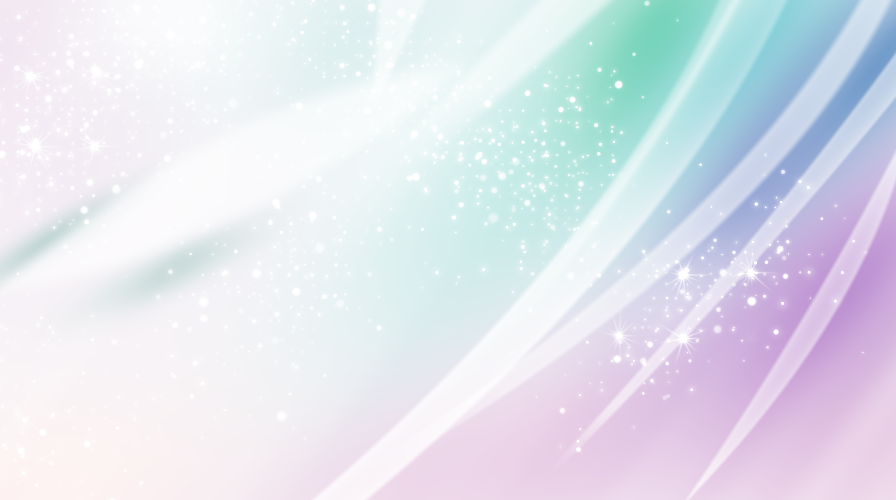
This background is drawn by a WebGL 1 fragment shader. Its source:

```glsl
precision highp float;
// Pastel backdrop: coloured glows run from pale pink to mint, blue and violet,
// with translucent veils swept across them and clusters of sparkling dust.
// Each veil lies between two parabolic edges; dust comes from hashed grids.
uniform vec2 u_resolution;

const vec3 WHITE = vec3(1);
const vec3 PEARL = vec3(.965, .955, .972);
const vec3 ROSE = vec3(.91, .79, .89);
const vec3 CREAM = vec3(1, .95, .94);
const vec3 MINT = vec3(.72, .91, .89);
const vec3 GREEN = vec3(.40, .81, .68);
const vec3 TEAL = vec3(.42, .80, .82);
const vec3 BLUE = vec3(.38, .57, .77);
const vec3 PERIWINKLE = vec3(.53, .59, .81);
const vec3 VIOLET = vec3(.69, .49, .79);
const vec3 SAGE = vec3(.66, .79, .77);

float hash(vec2 p) {
  return fract(sin(dot(p, vec2(12.99, 78.23))) * 43758.5);
}

float noise(vec2 p) {
  vec2 i = floor(p), f = fract(p);
  f = f * f * (3. - 2. * f);
  return mix(mix(hash(i), hash(i + vec2(1, 0)), f.x),
             mix(hash(i + vec2(0, 1)), hash(i + vec2(1, 1)), f.x), f.y);
}

// Soft ellipse; the angle turns its long axis away from horizontal.
float glow(vec2 p, float x, float y, float w, float h, float angle) {
  float c = cos(angle), s = sin(angle);
  vec2 q = mat2(c, -s, s, c) * (p - vec2(x, y)) / vec2(w, h);
  return exp(-dot(q, q));
}

// Parabola of (start, end, sag), bowed by sag halfway.
float curve(float t, vec3 k) {
  return mix(k.x, k.y, t) + 4. * k.z * t * (1. - t);
}

// Opacity between two curves along t, with brighter rims.
float veil(float s, float t, vec3 low, vec3 high, float soft, float body, float rim) {
  float a = s - curve(t, low), b = curve(t, high) - s;
  float edges = exp(-max(a, 0.) / .02) + exp(-max(b, 0.) / .02);
  return smoothstep(0., soft, a) * smoothstep(0., soft, b) * min(body + rim * edges, 1.);
}

float line(float d, float width) {
  return exp(-d * d / (width * width));
}

// Where the dust gathers.
float density(vec2 p) {
  return glow(p, .30, .93, .24, .16, .3) + .8 * glow(p, .10, .73, .20, .16, .6)
    + glow(p, .86, .80, .34, .11, -.6) + .8 * glow(p, 1.12, .68, .20, .10, 1.)
    + .7 * glow(p, .57, .46, .22, .15, .9) + .4 * glow(p, .08, .24, .22, .16, 0.)
    + .9 * glow(p, 1.38, .40, .22, .09, .8) + .5 * glow(p, 1.6, .49, .1, .07, .4);
}

// One round grain per cell, kept only where the dust is dense.
float dust(vec2 p, float cell, float seed) {
  vec2 id = floor(p / cell), key = id + seed;
  vec2 offset = .3 + .4 * vec2(hash(key + 7.1), hash(key + 19.7));
  float size = mix(.07, .24, pow(hash(key + 41.3), 3.));
  float d = length(p / cell - id - offset);
  float kept = step(hash(key + 63.9), .75 * density((id + .5) * cell));
  return kept * (smoothstep(size, size * .4, d) + .3 * exp(-d * d * 28.)) * (.35 + .65 * hash(key + 87.2));
}

// Fine uneven rays around a bright core, on a sparse grid.
float bursts(vec2 p) {
  vec2 cell = vec2(.13), id = floor(p / cell);
  vec2 centre = (id + .43 + .14 * vec2(hash(id + 3.), hash(id + 5.))) * cell;
  vec2 q = p - centre;
  float r = length(q), turn = (atan(q.y, q.x) / 6.28318 + .5) * 17.;
  float reach = .01 + .06 * hash(id * 9. + floor(turn));
  float rays = line(r * (fract(turn) - .5) * .37, .0018) * smoothstep(reach, 0., r);
  float zone = glow(centre, .10, .75, .20, .16, 0.) + glow(centre, 1.37, .39, .21, .13, .8);
  return (.7 * rays + line(r, .009)) * smoothstep(.25, .7, zone);
}

vec3 backdrop(vec2 p) {
  vec3 c = mix(PEARL, ROSE, .35 * glow(p, 0., .88, .32, .4, 0.));
  c = mix(c, CREAM, .8 * glow(p, .1, 0., .6, .25, 0.));
  c = mix(c, MINT, .9 * glow(p, 1.06, .68, .5, .24, .9));
  c = mix(c, MINT, .4 * glow(p, .68, .93, .35, .2, 0.));
  c = mix(c, ROSE, .9 * glow(p, 1., .08, .5, .17, .3));
  c = mix(c, ROSE, .9 * glow(p, 1.62, .16, .5, .3, 0.));
  c = mix(c, VIOLET, .9 * glow(p, 1.66, .43, .38, .18, .7));
  c = mix(c, GREEN, .95 * glow(p, 1.3, .92, .26, .13, 1.));
  c = mix(c, TEAL, .9 * glow(p, 1.52, .9, .38, .14, .9));
  c = mix(c, PERIWINKLE, .9 * glow(p, 1.54, .67, .32, .11, .9));
  c = mix(c, BLUE, .85 * glow(p, 1.76, .88, .26, .12, .9));
  c = mix(c, SAGE, .7 * glow(p, .10, .52, .17, .03, .55));
  c = mix(c, SAGE, .6 * glow(p, .34, .46, .17, .04, .45));
  return mix(c, WHITE, .22 * noise(mat2(13.6, 1., -10.2, 1.3) * p));
}

// Combined clearness left by all veils, from left to right.
float clearness(float x, float y) {
  float k = 1. - smoothstep(1.08, .75, x) * veil(y, x, vec3(.39, .9, -.09), vec3(.447, .9, .105), .05, .6, .1);
  k *= 1. - smoothstep(.66, .86, y) * veil(x, y, vec3(.15, 1.06, -.02), vec3(.1, 1.24, 0), .04, .55, .2);
  k *= 1. - smoothstep(.74, .82, y) * veil(x, y, vec3(.85, .75, -.05), vec3(.45, .86, -.02), .02, .5, .2);
  float body = mix(.65, .22, smoothstep(.35, .9, y));
  k *= 1. - veil(x, y, vec3(.616, 1.43, .088), vec3(.74, 1.58, .09), .018, body, .3);
  k *= 1. - .45 * smoothstep(.3, .6, y) * line(x - curve(y, vec3(.7, 1.47, .06)), .012);
  k *= 1. - smoothstep(.02, .25, y) * veil(x, y, vec3(.62, 1.71, .13), vec3(.68, 1.79, .157), .02, .45, .25);
  k *= 1. - smoothstep(.04, .2, y) * veil(x, y, vec3(1.035, 1.86, .03), vec3(1.06, 1.95, .03), .012, .35, .3);
  return k * (1. - veil(x, y, vec3(1.365, 1.93, .03), vec3(1.38, 1.85, .125), .012, .25, .45));
}

void main() {
  vec2 p = gl_FragCoord.xy / u_resolution * vec2(1.79, 1);
  vec3 c = mix(WHITE, backdrop(p), clearness(p.x, p.y));
  // Bright haze, then layers of dust and rays.
  c = mix(c, WHITE, .75 * glow(p, .36, .96, .18, .15, 0.));
  c = mix(c, WHITE, .45 * glow(p, .82, .74, .26, .12, .8));
  c = mix(c, WHITE, .35 * glow(p, 1.35, .4, .14, .07, .8));
  float sparkle = bursts(p);
  for (int i = 0; i < 4; i++) {
    float k = float(i);
    sparkle += dust(p + .013 * k, .022 + .012 * k, 31. * k);
  }
  gl_FragColor = vec4(mix(c, WHITE, min(sparkle, 1.)), 1);
}
```
